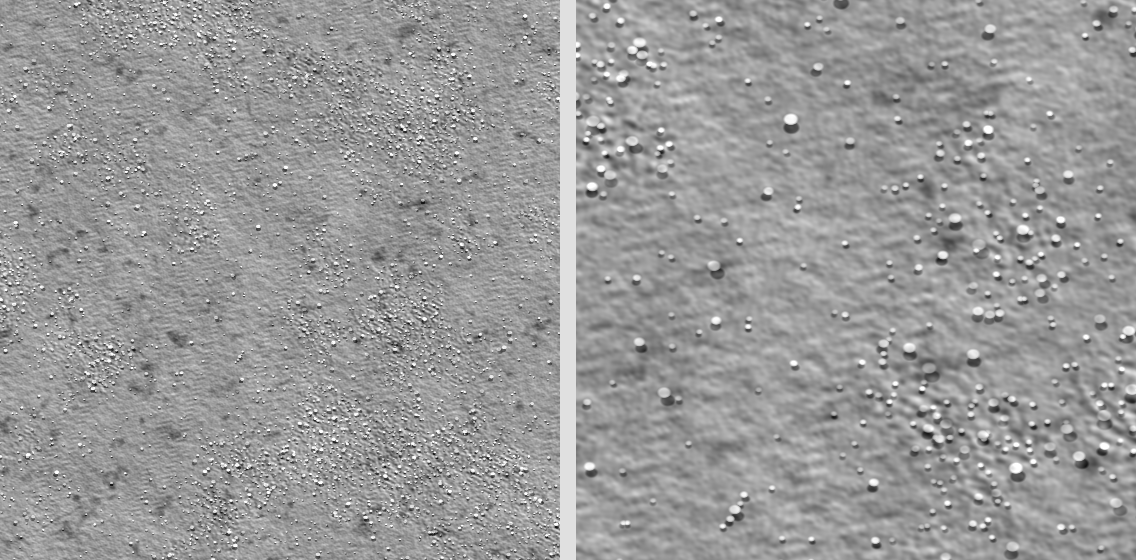
Left: the whole. Right: its middle third, enlarged.
A WebGL 1 fragment shader for this texture:

```glsl
precision highp float;
// Grey sandy ground: fine embossed grain, gritty patches, bright pebbles and dark pits.
uniform vec2 u_resolution;

float hash(vec2 p) {
  return fract(sin(dot(p, vec2(127.1, 311.7))) * 43758.5453);
}

float noise(vec2 p) {
  vec2 i = floor(p), f = fract(p);
  f = f * f * (3.0 - 2.0 * f);
  return mix(mix(hash(i), hash(i + vec2(1.0, 0.0)), f.x),
             mix(hash(i + vec2(0.0, 1.0)), hash(i + 1.0), f.x), f.y);
}

vec2 turn(vec2 p, float a) {
  return vec2(cos(a) * p.x - sin(a) * p.y, sin(a) * p.x + cos(a) * p.y);
}

// Noise lit from above: centred on zero, with slightly flattened grains.
float relief(vec2 p, float scale, float angle) {
  vec2 q = turn(p, angle) * scale * vec2(0.8, 1.1) + scale;
  return noise(q) - noise(q + vec2(0.35, 0.75));
}

// Share of loose grit, 0 in smooth ground and 1 in rough patches.
float grit(vec2 p) {
  vec2 q = turn(p, 0.5);
  float n = 0.5 * noise(q * 7.0 + 3.0) + 0.3 * noise(q * 19.0 + 8.0)
          + 0.2 * noise(q * 45.0);
  return smoothstep(0.43, 0.74, n + 0.06 * (0.5 - p.y));
}

// Soft-edged, slightly wide dot.
float dotShape(vec2 d, float radius) {
  return 1.0 - smoothstep(radius - 0.0009, radius + 0.0009, length(d * vec2(0.85, 1.1)));
}

// Scattered pebbles: x is the light, y is the shadow.
vec2 pebbles(vec2 p) {
  const float cells = 135.0;
  vec2 home = floor(p * cells), result = vec2(0.0);
  for (int y = -1; y <= 1; y++) {
    for (int x = -1; x <= 1; x++) {
      vec2 id = home + vec2(float(x), float(y));
      vec2 centre = (id + vec2(hash(id + 11.3), hash(id + 47.9))) / cells;
      float chance = 0.07 + 0.5 * grit((id + 0.5) / cells);
      float present = step(hash(id + 83.1), chance);
      float size = mix(0.0013, 0.0036, pow(hash(id + 29.7), 5.0));
      float glow = mix(0.16, 0.42, hash(id + 61.3));
      vec2 d = p - centre;
      vec2 fall = vec2(hash(id + 5.7) - 0.4, -1.0) * size * 1.5;
      result.x = max(result.x, present * glow * dotShape(d, size));
      result.y = max(result.y, present * (0.12 + 0.5 * glow) * dotShape(d - fall, size * 1.15));
    }
  }
  return result;
}

void main() {
  vec2 p = gl_FragCoord.xy / u_resolution.y;
  float rough = grit(p);

  // Broad tone and fine grain
  float tone = 0.605 + 0.07 * (noise(p * 13.0 + 20.0) - 0.5)
             + 0.06 * (noise(turn(p, 0.4) * 42.0) - 0.5);
  tone += 0.11 * relief(p, 105.0, 0.15) + 0.15 * relief(p, 215.0, -0.2)
        + 0.09 * relief(p, 370.0, 0.3);
  tone += 0.32 * rough * relief(p, 235.0, 0.45);

  // Soft dark hollows and short creases
  vec2 q = turn(p, -0.35);
  float hollow = 0.65 * noise(q * vec2(30.0, 48.0) + 5.0) + 0.35 * noise(q * 90.0);
  tone -= 0.2 * smoothstep(0.68, 0.92, hollow);
  float crease = 1.0 - smoothstep(0.0, 0.05, abs(noise(q * 15.0 + 31.0) - 0.5));
  tone -= 0.11 * crease * smoothstep(0.66, 0.88, noise(q * 19.0 + 70.0));

  // Pebbles over their shadows
  vec2 stones = pebbles(p);
  tone += stones.x - stones.y * (1.0 - smoothstep(0.0, 0.15, stones.x));

  gl_FragColor = vec4(vec3(clamp(tone, 0.08, 1.0)), 1.0);
}
```
